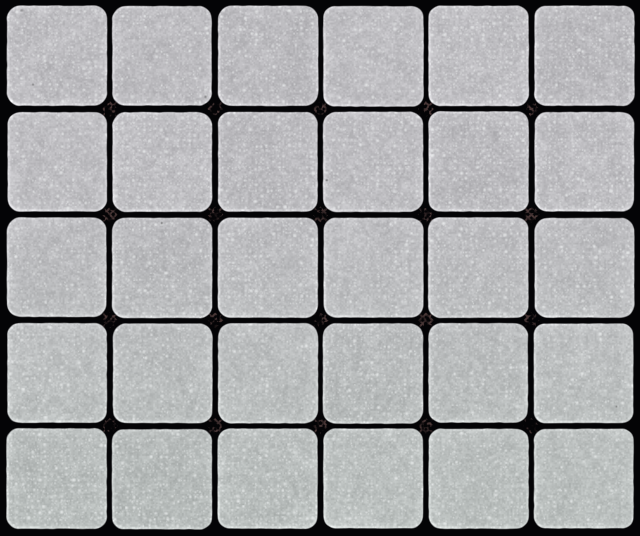
Reproduce this pattern procedurally as a Shadertoy shader.

```glsl
// Sheet of rounded, speckled pale grey stone tiles, six by five, on black joints.
#define COUNT vec2(6.0, 5.0)
#define PITCH vec2(0.1966, 0.1971)
#define SHEET_OFFSET vec2(0.001, 0.001)
#define HALF_SIZE 0.0933
#define CORNER 0.0235
#define EDGE_SOFT 0.0018
#define SPECK_CELL 0.0105
#define STONE_TOP vec3(0.733, 0.730, 0.745)
#define STONE_LOW vec3(0.718, 0.738, 0.732)
#define JOINT vec3(0.016, 0.014, 0.022)
#define THREAD vec3(0.27, 0.20, 0.19)

float hash(vec2 p) {
    vec3 q = fract(p.xyx * 0.1031);
    q += dot(q, q.yzx + 33.33);
    return fract((q.x + q.y) * q.z);
}

vec2 hash2(vec2 p) {
    return vec2(hash(p + 17.3), hash(p + 71.9));
}

float noise(vec2 p) {
    vec2 i = floor(p), f = fract(p);
    f = f * f * (3.0 - 2.0 * f);
    return mix(mix(hash(i), hash(i + vec2(1, 0)), f.x),
               mix(hash(i + vec2(0, 1)), hash(i + 1.0), f.x), f.y);
}

float roundedBox(vec2 p, float halfSize, float radius) {
    vec2 q = abs(p) - halfSize + radius;
    return length(max(q, 0.0)) + min(max(q.x, q.y), 0.0) - radius;
}

// One jittered speck per cell; only a share of the cells is filled.
float specks(vec2 p, float cell, float share, vec2 seed, float px) {
    vec2 g = p / cell, id = floor(g) + seed;
    float radius = mix(0.10, 0.27, pow(hash(id + 5.7), 2.0));
    vec2 centre = 0.5 + (hash2(id) - 0.5) * 0.42;
    vec2 d = fract(g) - centre;
    d.x *= mix(0.8, 1.25, hash(id + 9.1));
    float soft = 0.09 + px / cell;
    float spot = 1.0 - smoothstep(radius - soft, radius + soft, length(d));
    return spot * step(hash(id + 3.3), share) * mix(0.4, 1.0, hash(id + 41.0));
}

// Faint crossed mesh seen in the gaps between four corners.
vec3 joints(vec2 p, vec2 grid, float px) {
    vec2 node = floor(grid + 0.5);
    vec2 d = (grid - node) * PITCH;
    vec2 inside = step(0.5, node) * step(node, COUNT - 0.5);
    float diamond = abs(abs(d.x) + abs(d.y) - 0.012);
    float cross = abs(abs(d.x) - abs(d.y));
    float thread = 1.0 - smoothstep(0.0008, 0.003 + px, min(diamond, cross));
    float reach = 1.0 - smoothstep(0.012, 0.021, length(d));
    float wear = smoothstep(0.3, 0.9, noise(p * 220.0 + 90.0));
    return JOINT + THREAD * thread * reach * wear * inside.x * inside.y;
}

vec3 stone(vec2 local, vec2 id, float d, float height, float px) {
    vec2 seed = id * 57.0 + 200.0;
    vec2 p = local + 0.5;
    float share = mix(0.25, 0.52, hash(id + 12.0));
    vec3 col = mix(STONE_LOW, STONE_TOP, smoothstep(0.0, 0.75, height));
    col += (hash(id + 30.0) - 0.5) * 0.024;

    // Cloudy body and fine grain
    col += (noise(p * 38.0 + seed) - 0.5) * 0.035;
    col += (noise(p * 150.0 + seed) - 0.5) * 0.050;
    col += (noise(p * 310.0 + seed) - 0.5) * 0.075;

    // Pale mineral flecks in two sizes, and a rare dark one
    float fleck = specks(p, SPECK_CELL, share, seed, px);
    fleck = max(fleck, 0.75 * specks(p + 0.0037, SPECK_CELL * 0.6, share * 0.75, seed + 31.0, px));
    col = mix(col, vec3(0.94, 0.95, 0.95), fleck * 0.72);
    float pit = specks(p, SPECK_CELL, 0.0005, seed + 77.0, px);
    col = mix(col, vec3(0.30), pit);

    // Worn rim, brightest along the left and bottom
    float rim = smoothstep(-0.007, -0.002, d);
    float facing = dot(local / HALF_SIZE, vec2(-0.5, -0.5));
    col += rim * (0.065 + 0.05 * facing) * mix(0.6, 1.3, noise(p * 110.0 + seed));
    col += 0.022 * smoothstep(-0.026, 0.0, d);
    return col;
}

void mainImage(out vec4 fragColor, in vec2 fragCoord) {
    float px = 1.0 / iResolution.y;
    vec2 p = (fragCoord - 0.5 * iResolution.xy) * px - SHEET_OFFSET;
    vec2 grid = p / PITCH + 0.5 * COUNT;
    vec2 id = clamp(floor(grid), vec2(0.0), COUNT - 1.0);

    // Small differences in placing, size and outline of each tile
    vec2 local = (grid - id - 0.5) * PITCH - (hash2(id + 4.0) - 0.5) * 0.0018;
    float halfSize = HALF_SIZE + (hash(id + 8.0) - 0.5) * 0.001;
    float radius = CORNER * mix(0.9, 1.1, hash(id + 21.0));
    float d = roundedBox(local, halfSize, radius);
    d += (noise(p * 90.0 + 60.0) - 0.5) * 0.0010;

    float soft = max(EDGE_SOFT, 0.75 * px);
    float cover = 1.0 - smoothstep(-soft, soft, d);
    vec3 col = mix(joints(p, grid, px), stone(local, id, d, grid.y / COUNT.y, px), cover);
    fragColor = vec4(clamp(col, 0.0, 1.0), 1.0);
}
```
